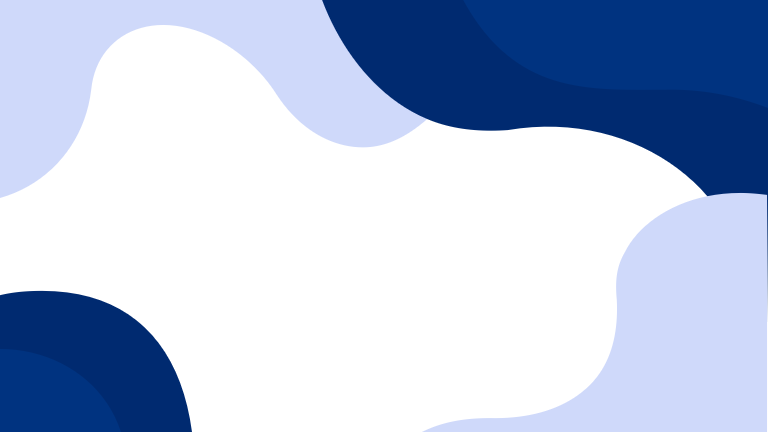
This background is drawn by a Shadertoy shader. Its source:

```glsl
const vec2 GRID = vec2(16.0, 9.0);   // design units across the canvas
const int CURVE_STEPS = 20;
const float FAR = 1e3;
const vec3 WHITE = vec3(1.0);
const vec3 PERIWINKLE = vec3(0.81, 0.85, 0.98);
const vec3 NAVY = vec3(0.0, 0.165, 0.44);
const vec3 ROYAL = vec3(0.0, 0.20, 0.50);

// Path state for the current pixel
vec2 point, pen, pathStart;
float edgeDistance;
bool inside;

void moveTo(vec2 a) {
    pen = pathStart = a;
    edgeDistance = FAR;
    inside = false;
}

// Adds an edge: nearest distance and even-odd crossing
void lineTo(vec2 b) {
    vec2 edge = b - pen, rel = point - pen;
    float along = clamp(dot(rel, edge) / max(dot(edge, edge), 1e-8), 0.0, 1.0);
    edgeDistance = min(edgeDistance, length(rel - edge * along));
    if ((pen.y > point.y) != (b.y > point.y)
        && rel.x < edge.x * rel.y / edge.y) inside = !inside;
    pen = b;
}

// Cubic Bezier from the pen to b
void curveTo(vec2 c1, vec2 c2, vec2 b) {
    vec2 a = pen;
    for (int i = 1; i <= CURVE_STEPS; i++) {
        float t = float(i) / float(CURVE_STEPS), s = 1.0 - t;
        lineTo(s * s * s * a + 3.0 * s * t * (s * c1 + t * c2) + t * t * t * b);
    }
}

// Closes the path and paints it with a one-pixel soft edge
void fillPath(inout vec3 colour, vec3 paint) {
    lineTo(pathStart);
    float signedDistance = inside ? -edgeDistance : edgeDistance;
    float pixel = GRID.y / iResolution.y;
    colour = mix(colour, paint, clamp(0.5 - signedDistance / pixel, 0.0, 1.0));
}

void drawTopLeft(inout vec3 colour) {
    moveTo(vec2(-1.0, 4.6));
    lineTo(vec2(0.0, 4.875));
    curveTo(vec2(1.04, 5.17), vec2(1.77, 6.04), vec2(1.90, 7.13));
    curveTo(vec2(1.98, 7.96), vec2(2.60, 8.48), vec2(3.40, 8.48));
    curveTo(vec2(4.29, 8.48), vec2(5.25, 7.85), vec2(5.77, 7.02));
    curveTo(vec2(6.25, 6.29), vec2(6.92, 5.93), vec2(7.56, 5.93));
    curveTo(vec2(8.06, 5.93), vec2(8.50, 6.17), vec2(8.90, 6.52));
    lineTo(vec2(9.8, 7.2));
    lineTo(vec2(9.8, 10.0));
    lineTo(vec2(-1.0, 10.0));
    fillPath(colour, PERIWINKLE);
}

void drawTopRight(inout vec3 colour) {
    // Outer wave
    moveTo(vec2(6.33, 10.0));
    lineTo(vec2(6.71, 9.0));
    curveTo(vec2(7.10, 7.96), vec2(7.85, 6.96), vec2(8.90, 6.52));
    curveTo(vec2(9.42, 6.30), vec2(10.0, 6.25), vec2(10.58, 6.29));
    curveTo(vec2(12.29, 6.58), vec2(13.83, 5.96), vec2(14.73, 4.92));
    lineTo(vec2(15.3, 4.2));
    lineTo(vec2(15.98, 2.3));
    lineTo(vec2(16.0, 4.9));
    lineTo(vec2(16.0, 10.0));
    fillPath(colour, NAVY);
    // Inner wave
    moveTo(vec2(9.10, 10.0));
    lineTo(vec2(9.65, 9.0));
    curveTo(vec2(10.10, 8.17), vec2(10.73, 7.54), vec2(11.67, 7.29));
    curveTo(vec2(12.38, 7.10), vec2(13.13, 7.13), vec2(13.85, 7.13));
    curveTo(vec2(14.63, 7.15), vec2(15.35, 7.0), vec2(16.0, 6.75));
    lineTo(vec2(16.0, 10.0));
    fillPath(colour, ROYAL);
}

void drawBottomRight(inout vec3 colour) {
    moveTo(vec2(6.79, -1.0));
    lineTo(vec2(8.79, 0.0));
    curveTo(vec2(9.21, 0.21), vec2(9.67, 0.29), vec2(10.21, 0.29));
    curveTo(vec2(11.04, 0.27), vec2(11.79, 0.48), vec2(12.29, 0.98));
    curveTo(vec2(12.77, 1.46), vec2(12.88, 2.13), vec2(12.85, 2.75));
    curveTo(vec2(12.81, 3.17), vec2(12.85, 3.46), vec2(13.02, 3.75));
    curveTo(vec2(13.33, 4.38), vec2(14.21, 4.98), vec2(15.42, 4.98));
    curveTo(vec2(15.63, 4.98), vec2(15.81, 4.96), vec2(15.98, 4.94));
    lineTo(vec2(15.98, -1.0));
    fillPath(colour, PERIWINKLE);
}

void drawBottomLeft(inout vec3 colour) {
    // Outer mound
    moveTo(vec2(-1.0, -1.0));
    lineTo(vec2(-1.0, 2.6));
    lineTo(vec2(0.0, 2.85));
    curveTo(vec2(0.29, 2.92), vec2(0.58, 2.94), vec2(0.88, 2.94));
    curveTo(vec2(2.67, 2.94), vec2(3.75, 1.88), vec2(4.0, 0.0));
    lineTo(vec2(4.05, -1.0));
    fillPath(colour, NAVY);
    // Inner mound
    moveTo(vec2(-1.0, -1.0));
    lineTo(vec2(-1.0, 1.73));
    lineTo(vec2(0.0, 1.73));
    curveTo(vec2(1.13, 1.73), vec2(2.17, 1.08), vec2(2.52, 0.0));
    lineTo(vec2(2.7, -1.0));
    fillPath(colour, ROYAL);
}

void mainImage(out vec4 fragColor, in vec2 fragCoord) {
    point = fragCoord / iResolution.xy * GRID;
    vec3 colour = WHITE;
    drawTopLeft(colour); drawTopRight(colour);
    drawBottomRight(colour); drawBottomLeft(colour);
    fragColor = vec4(colour, 1.0);
}
```
